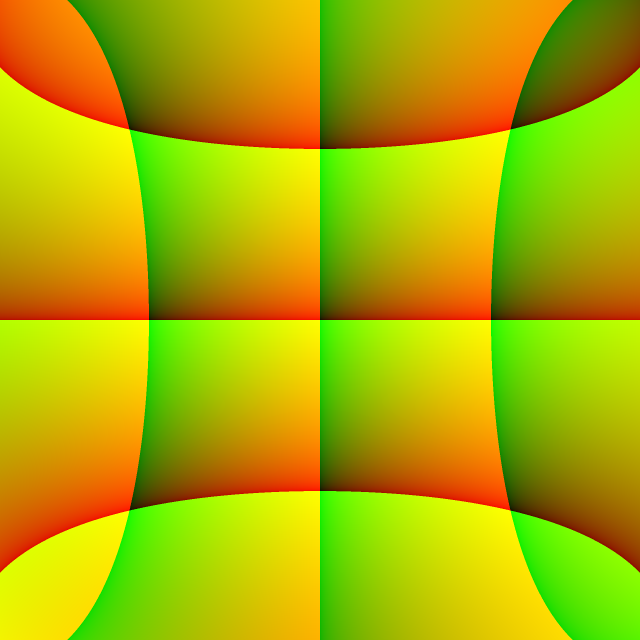
Write a Shadertoy shader that draws this background.

```glsl
// Draws a grid of red-green gradient tiles bent by a radial lens.
// Each tile ramps red to the right and green upward; the lens scales the
// plane by a quadratic falloff from the centre, so outer seams curve outward.

#define TILES_PER_UNIT 2.0   // tiles per half canvas height
#define LENS_STRENGTH  0.226 // falloff of the lens with squared radius
#define DISPLAY_GAMMA  2.2   // encoding of the linear ramps
#define AA_GRID        3     // subsamples per pixel side

// Bend a point, given with the canvas centre at 0 and its top at 1.
vec2 bendLens(vec2 point) {
    return point * (1.0 - LENS_STRENGTH * dot(point, point));
}

// Colour of the repeated tile ramps.
vec3 tileColor(vec2 point) {
    vec2 ramp = fract(bendLens(point) * TILES_PER_UNIT);
    return vec3(pow(ramp, vec2(1.0 / DISPLAY_GAMMA)), 0.0);
}

void mainImage(out vec4 fragColor, in vec2 fragCoord) {
    vec3 color = vec3(0.0);

    // Average a small grid of samples to smooth the seams.
    for (int row = 0; row < AA_GRID; row++) {
        for (int column = 0; column < AA_GRID; column++) {
            vec2 offset = (vec2(column, row) + 0.5) / float(AA_GRID) - 0.5;
            vec2 samplePos = fragCoord + offset;
            vec2 point = (2.0 * samplePos - iResolution.xy) / iResolution.y;
            color += tileColor(point);
        }
    }

    fragColor = vec4(color / float(AA_GRID * AA_GRID), 1.0);
}
```
